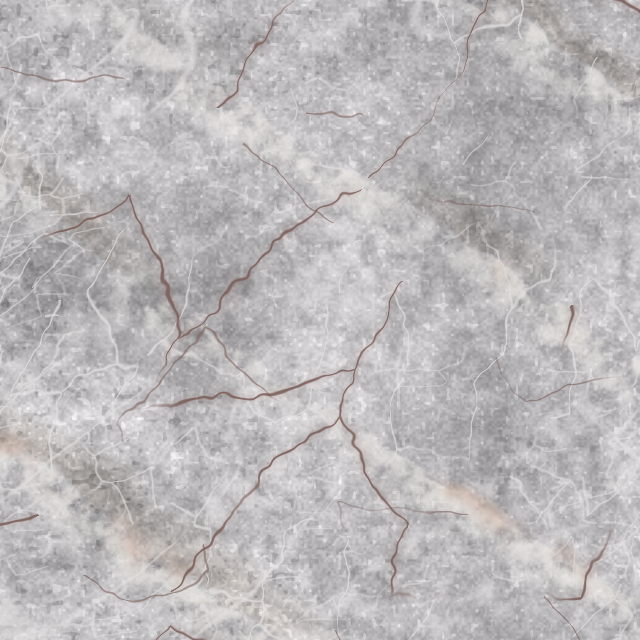
Reproduce this texture procedurally as a WebGL 2 fragment shader.

```glsl
#version 300 es
precision highp float;
// Grey marble: mottled stone crossed by slanted pale and dark bands,
// with fine white veins and jagged rust-brown cracks. Clouds come from value
// noise; veins and cracks are warped Voronoi borders, each kept or dropped at random.
uniform vec2 u_resolution;
out vec4 fragColor;

const vec3 STONE_TINT = vec3(1.003, 0.993, 1.006);
const vec3 CREAM = vec3(0.87, 0.86, 0.84);
const vec3 VEIN_WHITE = vec3(0.89, 0.88, 0.88);
const vec3 RUST = vec3(0.47, 0.36, 0.34);
const vec3 RUST_HALO = vec3(0.66, 0.58, 0.56);
const vec3 PEACH = vec3(0.81, 0.71, 0.66);
const float BASE_TONE = 0.713;
const float CLOUD_CONTRAST = 0.32;
const float MOTTLE_CONTRAST = 0.24;
const float GRAIN_CONTRAST = 0.11;
const float BAND_ANGLE = -0.57;
const float BAND_PERIOD = 0.33;
const float BAND_OFFSET = 0.25;
const float STREAK_ANGLE = 0.68;
const float CRACK_ANGLE = 0.85;

float hash(vec2 p) {
    vec3 h = fract(vec3(p.xyx) * 0.1031);
    h += dot(h, h.yzx + 33.33);
    return fract((h.x + h.y) * h.z);
}

vec2 hash2(vec2 p) { return vec2(hash(p), hash(p + 57.3)); }

// Coordinates of p in a frame turned by angle a
vec2 turn(vec2 p, float a) {
    float c = cos(a), s = sin(a);
    return vec2(c * p.x + s * p.y, c * p.y - s * p.x);
}

float noise(vec2 p) {
    vec2 i = floor(p), f = p - i;
    f = f * f * (3.0 - 2.0 * f);
    return mix(mix(hash(i), hash(i + vec2(1, 0)), f.x),
               mix(hash(i + vec2(0, 1)), hash(i + 1.0), f.x), f.y);
}

float fbm(vec2 p) {
    float sum = 0.0, amp = 0.52;
    for (int i = 0; i < 5; i++) {
        sum += amp * noise(p);
        p = turn(p, 0.65) * 2.03 + 11.7;
        amp *= 0.5;
    }
    return sum;
}

vec2 jitter(vec2 p) { return vec2(noise(p), noise(p + 31.4)) - 0.5; }

// Voronoi: x = border distance, y = random per border, z = random per cell
vec3 fracture(vec2 p) {
    vec2 cell = floor(p), f = p - cell;
    vec2 a = vec2(9.0), b = vec2(8.0), idA = cell, idB = cell;
    float dA = 90.0, dB = 90.0;
    for (int y = -1; y <= 1; y++)
    for (int x = -1; x <= 1; x++) {
        vec2 o = vec2(x, y), r = o + 0.1 + 0.8 * hash2(cell + o) - f;
        float d = dot(r, r);
        if (d < dA) {
            dB = dA; b = a; idB = idA;
            dA = d; a = r; idA = cell + o;
        } else if (d < dB) {
            dB = d; b = r; idB = cell + o;
        }
    }
    return vec3(0.5 * dot(a + b, normalize(b - a)), hash(idA + idB + 7.1), hash(idA + 3.7));
}

float line(float d, float w) {
    float px = 1.0 / u_resolution.y;
    return 1.0 - smoothstep(max(w - px, 0.0), w + px, d);
}

void main() {
    vec2 p = gl_FragCoord.xy / u_resolution.y;
    vec2 jag = 0.055 * jitter(p * 6.0) + 0.02 * jitter(p * 22.0) + 0.008 * jitter(p * 65.0);
    float cloud = fbm(p * 5.0 + 2.3) - 0.5, mottle = fbm(p * 42.0) - 0.5;
    float patches = fbm(p * 3.4 + 19.0);

    // Stone body: clouds, mottling, grain, broken blocks
    vec3 crack = fracture(turn(p + jag, CRACK_ANGLE) * vec2(2.6, 4.0) + 4.6);
    float tone = BASE_TONE + CLOUD_CONTRAST * cloud + MOTTLE_CONTRAST * mottle;
    tone += GRAIN_CONTRAST * (noise(p * 235.0) - 0.5) + 0.03 * (crack.z - 0.5);
    tone -= 0.10 * smoothstep(0.74, 0.86, noise(p * 105.0)) * smoothstep(0.4, 0.6, patches);
    tone += 0.09 * smoothstep(0.76, 0.88, noise(p * 130.0 + 5.0));

    // Slanted bands: pale ragged rim with a laminated dark strip above it
    vec2 q = turn(p, BAND_ANGLE);
    float across = q.y + 0.09 * (fbm(p * 3.0 + 8.0) - 0.5) + 0.035 * (fbm(p * 19.0) - 0.5);
    float row = floor((across - BAND_OFFSET) / BAND_PERIOD + 0.5);
    float d = across - BAND_OFFSET - row * BAND_PERIOD;
    float along = noise(vec2(q.x * 4.5, row * 7.3 + 2.0));
    float rim = smoothstep(-0.075, -0.012, d) * (1.0 - smoothstep(-0.002, 0.007, d));
    rim *= smoothstep(0.1, 0.6, along) * smoothstep(-0.28, 0.12, mottle);
    float strip = smoothstep(0.0, 0.012, d) * (1.0 - smoothstep(0.025, 0.085, d));
    strip *= smoothstep(0.25, 0.7, noise(vec2(q.x * 3.5, row * 5.1 + 40.0)));
    float layers = noise(vec2(q.x * 9.0, across * 115.0));
    tone -= strip * (0.065 + 0.08 * (layers - 0.5));
    vec3 col = STONE_TINT * tone;
    col = mix(col, col * vec3(1.01, 0.99, 0.96), strip);
    col = mix(col, CREAM + 0.16 * mottle, 0.72 * rim);

    // Soft pale streaks and long hairlines running up to the right
    vec2 s = turn(p + 0.3 * jag, STREAK_ANGLE);
    float streak = smoothstep(0.62, 0.88, noise(s * vec2(2.6, 17.0) + 3.0));
    col = mix(col, VEIN_WHITE, 0.38 * streak * smoothstep(-0.25, 0.2, mottle));
    float hair = abs(noise(s * vec2(3.0, 9.0) + 60.0) - 0.5) / 9.0;
    col = mix(col, VEIN_WHITE, 0.6 * line(hair, 0.0011) * smoothstep(0.45, 0.6, patches));

    // White vein nets, finer in each layer
    for (int i = 0; i < 3; i++) {
        float k = float(i), size = 8.0 * exp2(0.8 * k);
        vec2 grid = turn(p + jag / (1.0 + 0.6 * k), 1.2 - 0.5 * k) * vec2(0.75, 1.3) * size;
        vec3 net = fracture(grid + 13.0 * k);
        float keep = step(0.5, net.y) * smoothstep(0.46, 0.62, fbm(p * 4.2 + 23.0 * k));
        float vein = line(net.x / size, 0.0005 + 0.0018 * noise(p * 28.0 + k));
        col = mix(col, VEIN_WHITE, (0.75 - 0.12 * k) * vein * keep);
    }

    // Peach stains along the band rims
    float stain = smoothstep(0.56, 0.7, fbm(p * 5.5 + 71.0)) * (1.0 - smoothstep(0.0, 0.035, abs(d)));
    col = mix(col, PEACH + 0.2 * mottle, 0.6 * stain);

    // Rust cracks: main fractures with a halo, then faint side cracks
    float reach = crack.x / 3.2;
    float kept = step(0.56, crack.y) * smoothstep(0.18, 0.42, noise(p * 5.0 + 9.0));
    float halo = exp(-reach * 150.0) * kept;
    col = mix(col, RUST_HALO, 0.34 * halo);
    col = mix(col, RUST, 0.85 * kept * line(reach, 0.0004 + 0.0024 * noise(p * 11.0)));
    vec3 side = fracture(turn(p + 0.8 * jag, -0.5) * vec2(4.5, 7.0) + 21.0);
    float sideKept = step(0.8, side.y) * smoothstep(0.3, 0.6, noise(p * 8.0 + 15.0));
    col = mix(col, RUST, 0.6 * sideKept * line(side.x / 5.6, 0.0011));

    fragColor = vec4(clamp(col, 0.0, 1.0), 1.0);
}
```
